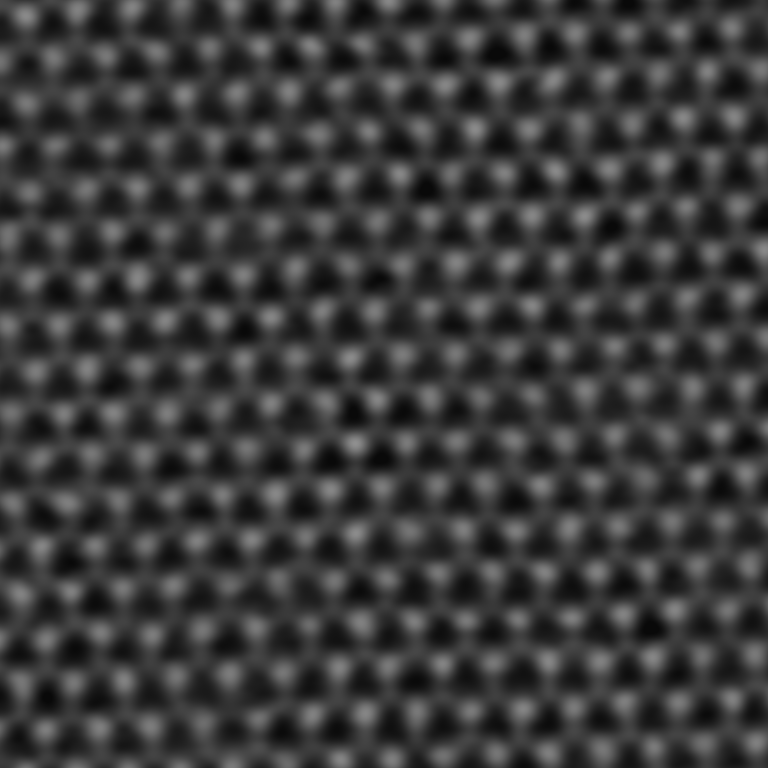
Reproduce this pattern procedurally as a WebGL 2 fragment shader.

```glsl
#version 300 es
precision highp float;

uniform vec2 u_resolution;
out vec4 fragColor;

#define STEP_ACROSS vec2(0.0682, 0.0029)
#define STEP_UP vec2(0.0320, 0.0595)
#define LATTICE_ORIGIN vec2(0.497, 0.362)
#define MEAN_GREY 0.231
#define WAVE_HEIGHT 0.079
#define WAVE_PHASE -0.45
#define PEAK_SHARPNESS 0.013
#define SITE_JITTER 0.0032
#define ROW_DRIFT 0.0026
#define CONTRAST_VARIATION 0.16
#define GRAIN 0.045

const float TAU = 6.283185;

// Integer hash of a grid cell, from -1 to 1
float hash(ivec2 cell, uint seed) {
    uint h = uint(cell.x) * 1597334673u ^ uint(cell.y) * 3812015801u ^ seed * 2798796415u;
    h = (h ^ (h >> 16)) * 2146121005u;
    h = (h ^ (h >> 15)) * 2221713035u;
    h ^= h >> 16;
    return float(h >> 8) / 8388608.0 - 1.0;
}

// Value noise with a quintic fade
float noise(vec2 p, uint seed) {
    ivec2 cell = ivec2(floor(p));
    vec2 f = fract(p);
    f = f * f * f * (f * (f * 6.0 - 15.0) + 10.0);
    float low = mix(hash(cell, seed), hash(cell + ivec2(1, 0), seed), f.x);
    float high = mix(hash(cell + ivec2(0, 1), seed), hash(cell + ivec2(1, 1), seed), f.x);
    return mix(low, high, f.y);
}

// Scan drift along the rows and small shifts of single sites
vec2 distort(vec2 p) {
    vec2 jitter = vec2(noise(p * vec2(16.0, 24.0), 1u), noise(p * vec2(16.0, 24.0), 2u));
    vec2 bend = vec2(noise(p * 4.0, 3u), noise(p * 4.0, 4u));
    float drift = noise(vec2(p.x * 1.5, p.y * 22.0), 5u);
    return p + SITE_JITTER * (jitter + bend) + vec2(ROW_DRIFT * drift, 0.0);
}

// Bright sites, dimmer sites and dark hollows from three crossing waves
float latticeHeight(vec2 p, float contrast) {
    vec2 cell = inverse(mat2(STEP_ACROSS, STEP_UP)) * (p - LATTICE_ORIGIN);
    vec3 phase = TAU * vec3(cell, -cell.x - cell.y);
    vec3 broad = cos(phase + WAVE_PHASE);
    vec3 fine = cos(phase - phase.yzx);
    return contrast * dot(WAVE_HEIGHT * broad + PEAK_SHARPNESS * fine, vec3(1.0));
}

void main() {
    vec2 p = gl_FragCoord.xy / u_resolution;

    // Uneven strength between repeats
    float contrast = 1.0 + CONTRAST_VARIATION * (noise(p * 13.0, 6u) + 0.5 * noise(p * 4.0, 7u));
    float grey = MEAN_GREY + latticeHeight(distort(p), contrast);

    // Soft grain, stretched along the scan direction
    grey += GRAIN * (0.7 * noise(p * vec2(28.0, 38.0), 8u) + 0.4 * noise(p * vec2(50.0, 75.0), 9u));
    grey += 0.3 * GRAIN * noise(p * vec2(6.0, 40.0), 10u);

    fragColor = vec4(vec3(clamp(grey, 0.035, 0.62)), 1.0);
}
```
